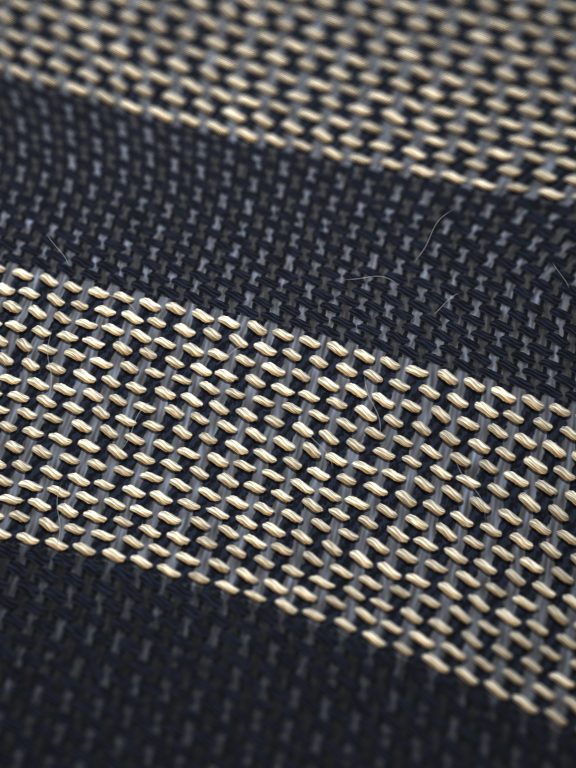
A WebGL 2 fragment shader for this texture:

```glsl
#version 300 es
precision highp float;
// Close view of a plain-woven cloth: pale gold and black weft bands over
// alternating black and grey warps. A bent grid places the threads, and a
// disc of samples gives the shallow focus. Stray hairs lie on top.
uniform vec2 u_resolution;
out vec4 fragColor;

#define GOLD_ROWS 16.0
#define DARK_ROWS 15.0
#define WARPS 46.0
#define LEAN 0.26
#define WOBBLE 0.26
#define BLUR 0.016
#define SAMPLES 22
#define HAIRS 13
#define STITCH_SIZE vec2(0.82, 0.29)

const float PI = 3.14159;
const vec3 BLACK = vec3(0.115, 0.125, 0.145);
const vec3 NAVY = vec3(0.14, 0.17, 0.27);
const vec3 GREY = vec3(0.36, 0.36, 0.37);
const vec3 STEEL = vec3(0.46, 0.51, 0.60);
const vec3 TAN = vec3(0.70, 0.56, 0.37);
const vec3 CREAM = vec3(0.97, 0.94, 0.85);

vec2 hash2(vec2 p) {
    p = vec2(dot(p, vec2(127.1, 311.7)), dot(p, vec2(269.5, 183.3)));
    return fract(sin(p) * 43758.5);
}

float gradientNoise(vec2 p) {
    vec2 i = floor(p), f = fract(p), w = f * f * (3.0 - 2.0 * f);
    vec2 o = vec2(1, 0);
    float a = dot(hash2(i) * 2.0 - 1.0, f);
    float b = dot(hash2(i + o) * 2.0 - 1.0, f - o);
    float c = dot(hash2(i + o.yx) * 2.0 - 1.0, f - o.yx);
    float d = dot(hash2(i + 1.0) * 2.0 - 1.0, f - 1.0);
    return mix(mix(a, b, w.x), mix(c, d, w.x), w.y);
}

// Distance below the curved upper edge of the middle gold band
float belowEdge(vec2 p) {
    return 1.3333 - p.y - (0.455 + 0.203 * p.x + 0.045 * p.x * p.x);
}

// Thread coordinates: x counts warps, y counts weft rows downward
vec2 threadGrid(vec2 p) {
    float d = belowEdge(p), x = p.x;
    float lowerBand = 0.483 - 0.031 * x + 0.127 * x * x;
    float darkBand = 0.325 - 0.107 * x + 0.13 * x * x;
    float row = d > 0.0 ? GOLD_ROWS * d / lowerBand : DARK_ROWS * d / darkBand;
    if (d < -darkBand) row = (d + darkBand) / (0.0305 - 0.003 * x) - DARK_ROWS;
    float spread = 1.0 + 0.2 * d + 0.25 * smoothstep(-0.15, -0.45, d);
    float s = 0.5 + (x - 0.5 + LEAN * d) / spread;
    vec2 wobble = vec2(gradientNoise(p * 9.0), gradientNoise(p * 11.0 + 7.0));
    return vec2(WARPS * s - 3.0 * s * s, row) + WOBBLE * wobble;
}

// Lens with softly pointed ends, for a thread that dives under at both sides
float stitchMask(vec2 q) {
    q = pow(abs(q), vec2(2.0, 2.2));
    return 1.0 - smoothstep(0.75, 1.1, q.x + q.y);
}

vec3 cloth(vec2 p) {
    vec2 g = threadGrid(p);
    float row = floor(g.y);
    bool lower = row >= GOLD_ROWS;
    bool gold = (row >= 0.0 && !lower) || row < -DARK_ROWS;
    float fuzz = gradientNoise(g * vec2(5.0, 4.0));

    // Warps: smooth grey ones underneath, wider black ones between
    float w = g.x - 2.0 * floor(g.x * 0.5 + 0.5);
    float ridge = 1.0 - smoothstep(0.0, 0.5, 1.0 - abs(w));
    float streak = gradientNoise(g * vec2(4.0, 0.9));
    vec3 sheen = mix(GREY, STEEL, clamp(ridge * 0.35 + 0.9 * streak, 0.0, 1.0));
    sheen *= (0.95 + 0.5 * streak) * (lower ? 0.62 : 1.0);
    float halfWidth = 0.56 - 0.07 * cos(PI * (g.y - 0.5)) + 0.14 * fuzz;
    float twist = 0.5 + 0.5 * sin(8.0 * w + 5.0 * g.y + 4.0 * fuzz);
    vec3 blackWarp = mix(BLACK, NAVY, 0.35 * twist) * (0.75 + 0.5 * twist);
    vec3 col = mix(blackWarp, sheen, smoothstep(-0.07, 0.09, abs(w) - halfWidth));
    // Beside black weft every warp shows as a grey block
    if (!gold) {
        float side = abs(fract(g.x + 0.5) - 0.5) + 0.1 * fuzz;
        float odd = smoothstep(0.4, 0.6, abs(w));
        vec3 block = sheen * mix(0.72, 1.0, odd);
        col = mix(block, BLACK * 0.8, smoothstep(0.3, 0.42, side));
    }

    // Weft stitches on alternate warps, shifted by one on every other row
    float parity = mod(row, 2.0);
    float warp = 2.0 * floor((g.x - parity) * 0.5 + 0.5) + parity;
    vec2 rnd = hash2(vec2(warp, row)) - 0.5;
    vec2 q = vec2(g.x - warp, g.y - row - 0.5) - rnd * vec2(0.18, 0.12);
    q.y -= (0.06 + 0.14 * rnd.x) * q.x + 0.05 * sin(4.0 * q.x);
    q /= STITCH_SIZE * (1.0 + 0.2 * rnd.yx);
    if (!gold) q *= vec2(0.9, 0.72);
    float shade = stitchMask(q - vec2(0.1, 0.55));
    col *= 1.0 - (gold ? 0.55 : 0.25) * shade;

    // Twisted strands run slantwise along each stitch
    float ply = gradientNoise(vec2(1.3 * q.x, 3.5 * q.y - 1.6 * q.x) + 40.0 * rnd);
    float strand = 0.5 + 0.5 * sin(8.0 * q.y - 3.6 * q.x + 5.0 * ply);
    float under = smoothstep(-0.25, 0.85, q.y + 0.25 * q.x + 0.7 * ply);
    vec3 thread = mix(CREAM, TAN, under);
    thread *= (0.74 + 0.4 * strand) * (1.0 - 0.22 * dot(q, q));
    thread *= 1.0 + 0.25 * rnd.y;
    if (!gold) thread = mix(BLACK, NAVY, 0.4 * strand) * (0.65 + 0.55 * strand);
    return mix(col, thread, stitchMask(q + 0.16 * fuzz));
}

// Thin bent hairs scattered over the cloth
float hairs(vec2 p) {
    float cover = 0.0;
    for (int n = 0; n < HAIRS; n++) {
        vec2 a = hash2(vec2(n, 3)), b = hash2(vec2(n, 17));
        vec2 q = p - vec2(a.x, 0.25 + 0.7 * a.y);
        float turn = PI * b.x, reach = 0.03 + 0.06 * b.y;
        q = mat2(cos(turn), -sin(turn), sin(turn), cos(turn)) * q;
        float bend = q.y - (b.x - 0.5) * 9.0 * q.x * q.x - 0.004 * sin(60.0 * q.x);
        float line = 1.0 - smoothstep(0.0004, 0.0022, abs(bend));
        cover = max(cover, line * (1.0 - smoothstep(0.6, 1.0, abs(q.x) / reach)));
    }
    return cover;
}

void main() {
    vec2 p = gl_FragCoord.xy / u_resolution * vec2(1.0, 1.3333);
    float away = abs(belowEdge(p) - 0.15 + 0.22 * (p.x - 0.5));
    float radius = 0.0011 + BLUR * max(away - 0.18, 0.0);
    vec3 col = vec3(0.0);
    for (int n = 0; n < SAMPLES; n++) {
        float angle = 2.39996 * float(n);
        float r = radius * sqrt((float(n) + 0.5) / float(SAMPLES));
        col += cloth(p + r * vec2(cos(angle), sin(angle)));
    }
    col /= float(SAMPLES);
    col = mix(col, vec3(0.62, 0.62, 0.6), 0.45 * hairs(p));
    // Light falls from the upper left and fades toward the lower right
    float light = 1.12 - 0.28 * smoothstep(0.2, 1.1, length(p - vec2(0.35, 0.85)));
    fragColor = vec4(col * light, 1.0);
}
```
